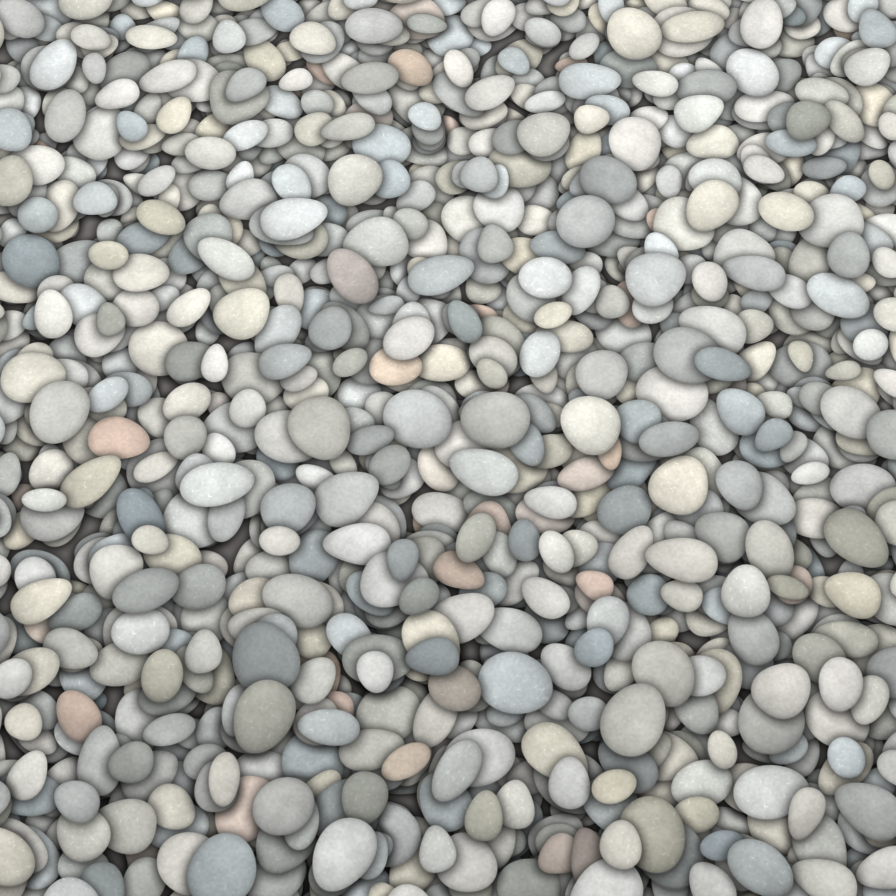
Give the GLSL for this texture, as a Shadertoy shader.

```glsl
const int LAYERS = 7;
const vec3 PALE = vec3(0.885, 0.875, 0.85);
const vec3 SLATE = vec3(0.56, 0.58, 0.58);
const vec3 BLUE_TINT = vec3(0.955, 1.00, 1.035);
const vec3 SAND_TINT = vec3(1.02, 1.00, 0.93);
const vec3 RUST_TINT = vec3(1.05, 0.94, 0.89);
const vec3 GROUND = vec3(0.40, 0.39, 0.38);
const float SHADOW_REACH = 0.21;

// Four independent random values for a whole-numbered cell
vec4 hash4(vec2 p) {
    uvec2 k = uvec2(ivec2(p) + 4096);
    uvec4 v = uvec4(k, k.x ^ k.y, k.x + k.y) * 1664525u + 1013904223u;
    for (int i = 0; i < 2; i++) {
        v.x += v.y * v.w;
        v.y += v.z * v.x;
        v.z += v.x * v.y;
        v.w += v.y * v.z;
        v ^= v >> 16u;
    }
    return vec4(v & 65535u) / 65535.0;
}

float hash(vec2 p) {
    vec3 q = fract(vec3(p.xyx) * 0.1031);
    q += dot(q, q.yzx + 33.33);
    return fract((q.x + q.y) * q.z);
}

float noise(vec2 p) {
    vec2 cell = floor(p), f = fract(p);
    f = f * f * (3.0 - 2.0 * f);
    float low = mix(hash(cell), hash(cell + vec2(1, 0)), f.x);
    float high = mix(hash(cell + vec2(0, 1)), hash(cell + vec2(1, 1)), f.x);
    return mix(low, high, f.y);
}

mat2 rotation(float angle) {
    float c = cos(angle), s = sin(angle);
    return mat2(c, -s, s, c);
}

// Position scaled so that the rounded, uneven outline has length one
vec2 pebbleSpace(vec2 p, vec2 radii, vec4 seed) {
    vec2 q = p / radii;
    q.y *= 1.0 + 0.20 * (seed.x - 0.5) * clamp(q.x, -1.5, 1.5);
    vec2 u = q / max(length(q), 0.001);
    float corners = u.x * (u.x * u.x - 3.0 * u.y * u.y);
    float skew = 2.0 * u.x * u.y;
    return q / (1.0 + 0.12 * (seed.w - 0.5) * corners + 0.10 * (seed.x - 0.5) * skew);
}

float outlineDistance(vec2 q, vec2 radii) {
    float k = length(q);
    return k * (k - 1.0) / max(length(q / radii), 0.001);
}

vec3 stoneColor(vec4 seed) {
    vec3 color = mix(SLATE, PALE, pow(seed.x, 0.60));
    vec3 tint = mix(BLUE_TINT, SAND_TINT, smoothstep(0.1, 0.95, seed.y));
    color *= mix(vec3(1.0), tint, seed.z);
    return color * mix(vec3(1.0), RUST_TINT, smoothstep(0.95, 0.995, seed.w));
}

// Soft mottling, fine grain and pale flecks on some stones
float stoneGrain(vec2 p, vec4 seed) {
    vec2 shift = seed.xy * 50.0 + 20.0;
    float mottling = noise(p * 5.0 + shift) - 0.5;
    float grain = noise(p * 24.0 + shift) - 0.5;
    float flecks = smoothstep(0.38, 0.48, grain) * step(0.5, seed.z);
    return 1.0 + 0.08 * mottling + 0.07 * grain + 0.08 * flecks;
}

// Flat dome under a bright sky, dimmer towards the rim and the lower side
float domeLight(vec2 q, vec2 p, float size, float seed) {
    float k2 = min(dot(q, q), 1.0);
    float rim = 1.0 - 0.07 * k2 - 0.22 * k2 * k2 * k2 * k2;
    float lean = 0.06 * dot(q, vec2(cos(6.28 * seed), sin(6.28 * seed)));
    return 1.05 * rim + 0.07 * p.y / size + lean;
}

// Adds one pebble behind those already seen; light.a is what still shows through
void addPebble(inout vec4 light, vec2 p, float size, float blur, vec2 key) {
    vec4 shape = hash4(key + 1113.0);
    vec2 radii = size * vec2(1.0, mix(0.57, 0.95, shape.y));
    vec2 local = rotation((shape.z - 0.5) * 3.14159) * p;
    vec2 q = pebbleSpace(local, radii, shape);
    float d = outlineDistance(q, radii);
    float cover = smoothstep(blur, -blur, d);
    if (cover > 0.0) {
        vec4 tone = hash4(key + 2257.0);
        vec3 stone = stoneColor(tone) * stoneGrain(local, tone);
        light.rgb += light.a * cover * stone * domeLight(q, p, size, shape.w);
    }
    float nearness = 1.0 - clamp((d + 0.05 * p.y) / SHADOW_REACH, 0.0, 1.0);
    light.a *= (1.0 - cover) * (1.0 - 0.48 * nearness * nearness);
}

// One jittered grid, visited from the nearest pebbles to the farthest
void addLayer(inout vec4 light, vec2 p, float cellSize, float sink, float blur, float id) {
    vec2 grid = rotation(id * 0.4) * p / cellSize + id * vec2(7.37, 3.61);
    vec2 home = floor(grid);
    float presence = mix(0.42, 1.0, sink);
    float jitter = mix(0.56, 0.36, sink);
    for (int i = 0; i < 9; i++) {
        vec2 cell = home + vec2(i % 3 - 1, i / 3 - 1);
        vec2 key = cell + id * 61.0;
        vec4 place = hash4(key);
        vec2 offset = grid - cell - 0.5 - jitter * (place.yz - 0.5);
        float size = mix(0.30, 0.60, place.w) + 0.06 * sink;
        float reach = size + SHADOW_REACH + 0.06;
        if (place.x > presence || dot(offset, offset) > reach * reach) continue;
        offset = offset * rotation(id * 0.4);
        addPebble(light, offset, size, blur / cellSize, key);
        if (light.a < 0.01) return;
    }
}

void mainImage(out vec4 fragColor, in vec2 fragCoord) {
    vec2 uv = fragCoord / iResolution.xy;
    // Mild perspective makes the far pebbles smaller
    float depth = 1.08 - 0.22 * uv.y;
    vec2 p = vec2(uv.x - 0.5, uv.y) / depth;
    float blur = 1.0 / (iResolution.y * depth);

    // Top layer first, stopping once the view is covered
    vec4 light = vec4(0.0, 0.0, 0.0, 1.0);
    for (int i = 0; i < LAYERS; i++) {
        float sink = float(i) / float(LAYERS - 1);
        addLayer(light, p, mix(0.072, 0.058, sink), sink, blur, float(i));
        if (light.a < 0.01) break;
    }
    vec3 color = light.rgb + light.a * GROUND;

    // Brighter distance and a faint haze
    color *= mix(0.93, 1.08, smoothstep(0.0, 0.8, uv.y));
    color = mix(color, vec3(0.86, 0.85, 0.83), 0.08 * uv.y);
    fragColor = vec4(clamp(color, 0.0, 1.0), 1.0);
}
```
